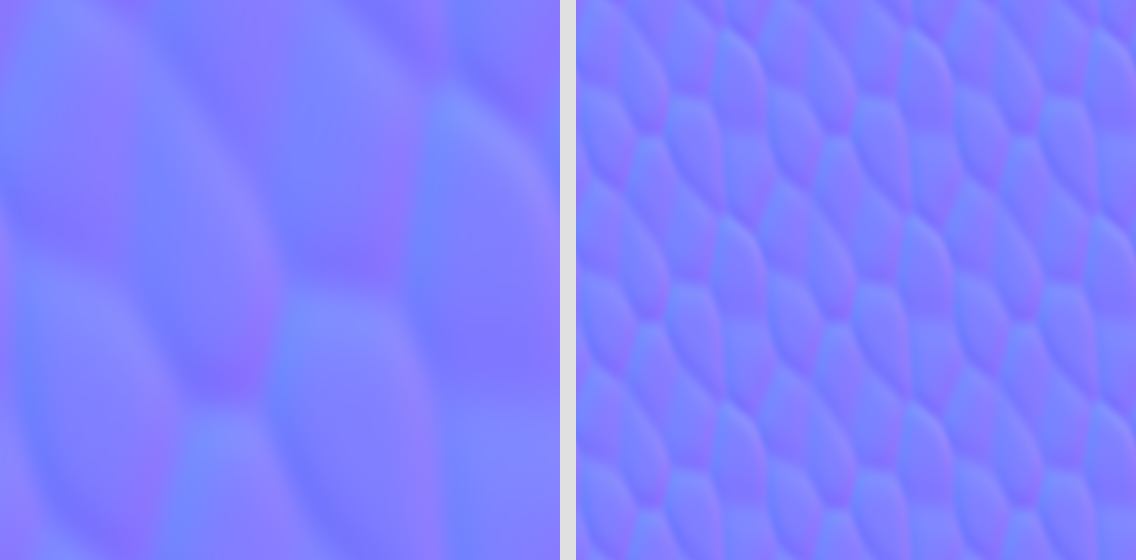
Left: one tile. Right: repeated 3 by 3.
Give the GLSL for this texture map, as a three.js fragment shader.

```glsl
// Tiling normal map of softly bevelled, tall leaning cells.
varying vec2 vUv;

const vec2 GRID = vec2(4.0, 2.0);  // cells across and up, even number across
const float LEAN = 0.3;            // shear of the cells
const float SHARPNESS = 5.4;       // steepness of the grooves
const vec2 RELIEF = vec2(0.56, 0.50);  // strength of the slopes

vec2 hash2(vec2 p) {
  vec3 q = fract(vec3(p.xyx) * vec3(0.1031, 0.1030, 0.0973) + 0.137);
  q += dot(q, q.yzx + 33.33);
  return fract((q.xx + q.yz) * q.zy);
}

// Offset from a scattered, wrapped cell centre in the sheared metric
vec2 cellOffset(vec2 p, vec2 id) {
  vec2 jitter = 0.44 * (hash2(mod(id, GRID) + 3.0) - 0.5);
  vec2 center = id + 0.5 + jitter;
  center.y += 0.5 * mod(id.x, 2.0);
  vec2 d = p - center;
  return vec2(d.x + LEAN * d.y, d.y);
}

// Downhill slope of the sum of squared soft cell weights
vec2 bevelSlope(vec2 p) {
  vec2 base = floor(p);
  float total = 0.0, totalSq = 0.0;
  vec2 mean = vec2(0.0), meanSq = vec2(0.0);
  for (int j = -2; j <= 2; j++) {
    for (int i = -2; i <= 2; i++) {
      vec2 d = cellOffset(p, base + vec2(float(i), float(j)));
      float w = exp(-SHARPNESS * dot(d, d));
      total += w;
      totalSq += w * w;
      mean += w * d;
      meanSq += w * w * d;
    }
  }
  return (meanSq - totalSq * mean / total) / (total * total);
}

void main() {
  vec2 tilt = RELIEF * bevelSlope(vUv * GRID);
  // Pack the unit normal into colour
  float up = sqrt(max(0.0, 1.0 - 4.0 * dot(tilt, tilt)));
  gl_FragColor = vec4(0.5 + tilt, 0.5 + 0.5 * up, 1.0);
}
```
